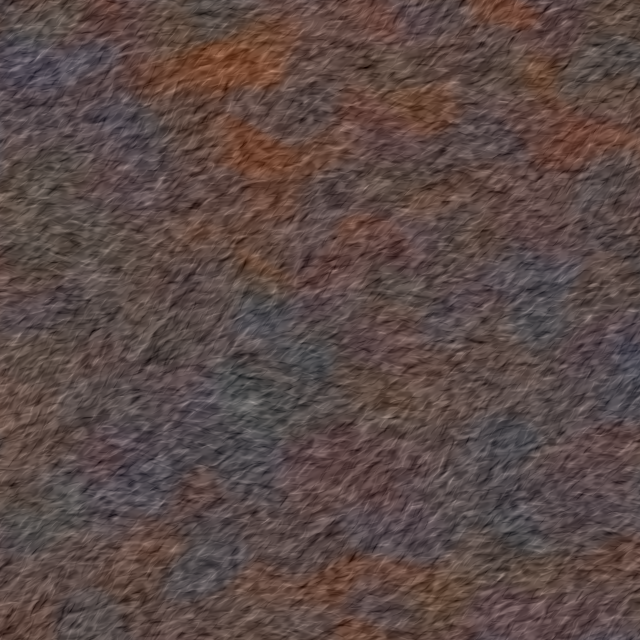
Reproduce this texture procedurally as a three.js fragment shader.

```glsl
// Matted wool felt: fine slanting fibres in mauve brown with rust and slate patches.
varying vec2 vUv;

vec3 hash3(vec2 p) {
  vec3 q = fract(vec3(p.xyx) * vec3(0.1031, 0.1030, 0.0973));
  q += dot(q, q.yxz + 33.33);
  return fract((q.xxy + q.yzz) * q.zyx);
}

mat2 turn(float angle) {
  float c = cos(angle), s = sin(angle);
  return mat2(c, -s, s, c);
}

// Cellular noise with blended borders, 0 to 1
float softCells(vec2 p, float sharpness) {
  vec2 cell = floor(p);
  float total = 0.0, weights = 0.0;
  for (int y = -1; y <= 1; y++) {
    for (int x = -1; x <= 1; x++) {
      vec2 id = cell + vec2(float(x), float(y));
      vec3 rnd = hash3(id + 71.0);
      vec2 d = p - id - 0.15 - 0.7 * rnd.xy;
      float w = exp(-sharpness * dot(d, d));
      total += w * rnd.z;
      weights += w;
    }
  }
  return total / weights;
}

// One curved fibre per cell, lit along its upper edge; averages to zero
float fibreLayer(vec2 p, float lean, float seed) {
  vec2 cell = floor(p);
  float light = 0.0;
  for (int y = -1; y <= 1; y++) {
    for (int x = -1; x <= 1; x++) {
      vec2 id = cell + vec2(float(x), float(y));
      vec3 place = hash3(id + seed);
      vec3 form = hash3(id + seed + 137.0);
      vec2 d = turn(lean + 1.1 * (place.z - 0.5)) * (p - id - place.xy);
      d.y -= (form.x - 0.5) * 0.7 * d.x * d.x;
      float across = d.y / mix(0.055, 0.10, form.y);
      float ends = 1.0 - smoothstep(0.3, 0.5 + 0.4 * form.y, abs(d.x));
      float tone = 2.0 * form.z - 1.0;
      light += ends * (tone + 0.6 * across) * exp(-across * across);
    }
  }
  return light;
}

void main() {
  vec2 uv = vUv;

  // Nap direction drifts slowly over the cloth
  float lean = 0.42 + 0.16 * sin(uv.x * 9.0 + 2.0 * sin(uv.y * 7.0))
                    + 0.13 * sin(uv.y * 17.0 - uv.x * 6.0 + 1.3);

  // Fibres from long and coarse to short and fine
  float fibres = 0.0;
  for (int i = 0; i < 8; i++) {
    float layer = float(i);
    vec2 p = turn(layer * 0.8) * uv * (24.0 + 5.0 * layer) + layer * 5.3;
    fibres += fibreLayer(p, lean - layer * 0.8, 19.0 * layer + 40.0);
  }

  // Short grain between the fibres
  vec2 nap = turn(0.42) * uv + 0.004 * sin(uv.yx * 60.0);
  float grain = softCells(nap * vec2(85.0, 165.0) + 200.0, 4.0) - 0.5;

  // Broad and small patches of dye
  vec2 drift = uv + 0.012 * sin(uv.yx * 31.0);
  float broad = softCells(drift * vec2(4.0, 5.0) + 11.0, 5.0) - 0.5;
  float small = softCells(drift * vec2(11.0, 15.0) + 47.0, 6.0) - 0.5;
  float warmth = 1.1 * broad + 1.2 * small;
  float olive = softCells(drift * vec2(9.0, 12.0) + 90.0, 5.0) - 0.5;

  vec3 wool = vec3(0.353, 0.288, 0.277);
  wool += warmth * vec3(0.055, -0.012, -0.055);
  wool += max(warmth - 0.45, 0.0) * vec3(0.09, 0.0, -0.06);
  wool += olive * vec3(-0.015, 0.022, -0.014);

  float light = 0.075 * fibres + 0.17 * grain;
  gl_FragColor = vec4(wool + light * vec3(1.05, 1.0, 0.97), 1.0);
}
```
